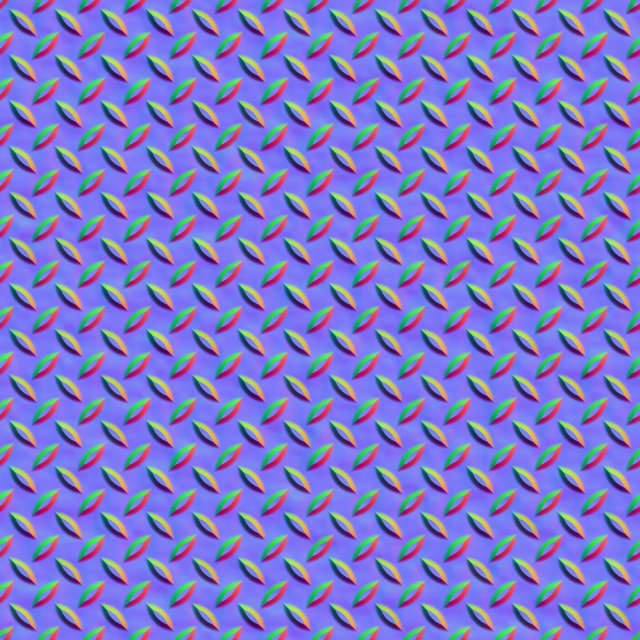
Write a WebGL 1 fragment shader that draws this texture map.

```glsl
precision highp float;
// Tangent-space normal map of a diamond tread plate: raised lens-shaped bars
// on two interleaved square lattices, alternating between both diagonals.
// Each bar is the overlap of two circles, with sloped sides and a flat top.

uniform vec2 u_resolution;

const float CELLS = 14.0;          // repeats across and down
const float BAR_LENGTH = 0.41;     // half length, in cells
const float BAR_WIDTH = 0.155;     // half width, in cells
const float SLOPE_DEPTH = 0.102;   // distance from outline to flat top
const float FOOT_OUTER = 0.052;    // soft foot of the slope
const float FOOT_INNER = -0.045;
const float TOP_SOFT = 0.012;      // softness of the top edge
const float TILT = 0.47;           // red and green swing on full slope
const float DENT_CELLS = 28.0;     // dent noise cells across
const float DENT_TILT = 0.055;
const vec3 FLAT_COLOR = vec3(0.49, 0.47, 0.97);
const vec3 TOP_COLOR = vec3(0.48, 0.52, 0.90);
const float STEEP_BLUE = 0.32;

float hash(vec2 p) {
  vec3 q = fract(vec3(p.xyx) * 0.1031);
  q += dot(q, q.yzx + 33.33);
  return fract((q.x + q.y) * q.z);
}

// Value noise that wraps after a whole number of cells.
float wrapNoise(vec2 p, float period) {
  vec2 i = floor(p);
  vec2 f = fract(p);
  f = f * f * f * (f * (f * 6.0 - 15.0) + 10.0);
  vec2 a = mod(i, period);
  vec2 b = mod(i + 1.0, period);
  return mix(mix(hash(a), hash(vec2(b.x, a.y)), f.x),
             mix(hash(vec2(a.x, b.y)), hash(b), f.x), f.y);
}

float dentHeight(vec2 uv) {
  return wrapNoise(uv * DENT_CELLS, DENT_CELLS)
       + 0.4 * wrapNoise(uv * DENT_CELLS * 2.0, DENT_CELLS * 2.0);
}

// Downhill direction of the shallow dents, by finite differences.
vec2 dentTilt(vec2 uv) {
  const float STEP = 0.003;
  float h = dentHeight(uv);
  vec2 ahead = vec2(dentHeight(uv + vec2(STEP, 0.0)),
                    dentHeight(uv + vec2(0.0, STEP)));
  return (h - ahead) / (STEP * DENT_CELLS);
}

// One bar along a unit axis: xy is the downhill tilt, z the flat-top mask.
vec3 bar(vec2 q, vec2 axis, float pixel) {
  vec2 across = vec2(-axis.y, axis.x);
  float u = dot(q, axis);
  float v = dot(q, across);

  // Lens distance and its outward direction.
  float radius = (BAR_LENGTH * BAR_LENGTH + BAR_WIDTH * BAR_WIDTH)
               / (2.0 * BAR_WIDTH);
  vec2 arm = vec2(u, abs(v) + radius - BAR_WIDTH);
  float dist = length(arm) - radius;
  float side = v / sqrt(v * v + 0.0001);
  vec2 outward = (axis * arm.x + across * side * arm.y) / length(arm);

  // Slope profile: soft foot, crisp rim around the flat top.
  float soft = max(TOP_SOFT, 0.6 * pixel);
  float top = 1.0 - smoothstep(-soft, soft, dist + SLOPE_DEPTH);
  float rise = 1.0 - smoothstep(FOOT_INNER, FOOT_OUTER, dist);
  return vec3(outward * rise * (1.0 - top), top);
}

void main() {
  vec2 uv = gl_FragCoord.xy / u_resolution;
  vec2 p = uv * CELLS;
  float pixel = CELLS / min(u_resolution.x, u_resolution.y);

  // Rising bars on cell corners, falling bars in cell centres.
  const float DIAGONAL = 0.70711;
  vec3 relief = bar(fract(p + 0.5) - 0.5, vec2(DIAGONAL, DIAGONAL), pixel)
              + bar(fract(p) - 0.5, vec2(DIAGONAL, -DIAGONAL), pixel);
  float steep = min(length(relief.xy), 1.0);

  // Encode tilt in red and green, steepness in blue.
  vec3 color = mix(FLAT_COLOR, TOP_COLOR, relief.z);
  color.rg += TILT * relief.xy;
  color.b = mix(color.b, STEEP_BLUE, pow(steep, 1.4));

  // Worn, slightly uneven metal.
  vec2 dents = dentTilt(uv) * DENT_TILT;
  color.rg += dents * (1.0 - 0.5 * steep);
  color.b -= 0.3 * length(dents);
  gl_FragColor = vec4(clamp(color, 0.0, 1.0), 1.0);
}
```
